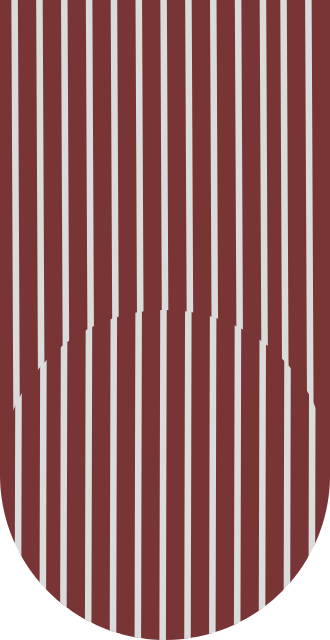
A WebGL 2 fragment shader for this pattern:

```glsl
#version 300 es
precision highp float;
// Pale pinstripes on a dark red round-ended panel, offset inside a circle.

uniform vec2 u_resolution;
out vec4 fragColor;

// Lengths are in canvas widths.
const vec3 CLOTH = vec3(0.475, 0.208, 0.212);
const vec3 STRIPE = vec3(0.855, 0.859, 0.859);
const vec3 PAPER = vec3(1.0);

const vec2 DISC_CENTER = vec2(0.5);
const float DISC_RADIUS = 0.5;

const float PITCH = 0.07525;
const float HALF_WIDTH = 0.0099;
const float LAST_STRIPE = 12.0;
const float SLIP = 0.0128;         // narrowing of the one uneven gap
const float UPPER_START = 0.0487;  // first stripe, measured at y = 1
const float LOWER_START = 0.0439;
const float UPPER_LEAN = -0.0047;
const float LOWER_LEAN = 0.0025;
const float UPPER_GAP = 0.830;     // position of the uneven gap
const float LOWER_GAP = 0.162;

// Coverage of an edge; negative distance is inside.
float cover(float distance, float pixel) {
    return clamp(0.5 - distance / pixel, 0.0, 1.0);
}

// Signed distance to the nearest stripe of an evenly spaced row.
float stripeRow(float x) {
    float index = clamp(round(x / PITCH), 0.0, LAST_STRIPE);
    return abs(x - index * PITCH) - HALF_WIDTH;
}

float upperStripes(vec2 p) {
    float x = p.x - UPPER_LEAN * (p.y - 1.0);
    x += SLIP * step(UPPER_GAP, x);
    return stripeRow(x - UPPER_START);
}

float lowerStripes(vec2 p) {
    float x = p.x - LOWER_LEAN * (p.y - 1.0);
    x -= SLIP * step(x, LOWER_GAP);
    return stripeRow(x - LOWER_START);
}

void main() {
    vec2 p = gl_FragCoord.xy / u_resolution.x;
    float pixel = 1.0 / u_resolution.x;

    // The disc separates the two sets of stripes.
    float disc = length(p - DISC_CENTER) - DISC_RADIUS;
    float upper = cover(upperStripes(p), pixel);
    float lower = cover(lowerStripes(p), pixel);
    float stripes = mix(upper, lower, cover(disc, pixel));
    vec3 color = mix(CLOTH, STRIPE, stripes);

    // The panel ends in the lower half of the same disc.
    float panel = p.y < DISC_CENTER.y ? cover(disc, pixel) : 1.0;
    fragColor = vec4(mix(PAPER, color, panel), 1.0);
}
```
